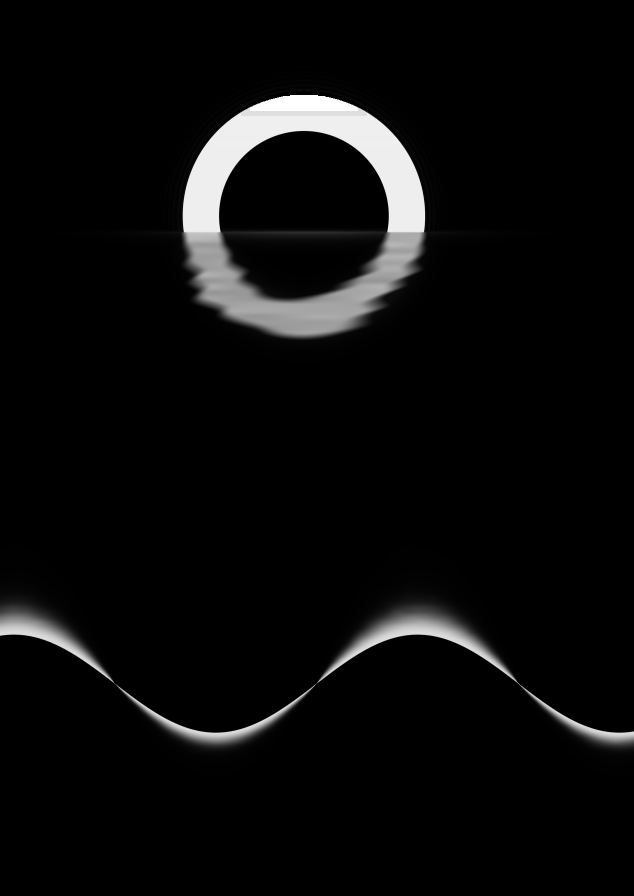
This background is drawn by a WebGL 2 fragment shader. Its source:

```glsl
#version 300 es
precision highp float;
// A pale ring half sunk in black water, above a glowing sine ribbon.
// The ring is a distance function; its sunken part is smeared by a few
// sideways samples. The ribbon is a sharp sine edge with a one-sided falloff.

uniform vec2 u_resolution;
out vec4 fragColor;

// All lengths are in canvas heights.
const float TAU = 6.2831853;
const vec2 RING_CENTER = vec2(0.3392, 0.7591);
const float RING_RADIUS = 0.1150;
const float RING_HALF_WIDTH = 0.0203;
const float RING_LIGHT = 0.935;
const float HALO_LIGHT = 0.055;
const float HALO_REACH = 0.010;
const float HALO_SPACING = 0.0052;

const float WATERLINE = 0.7409;
const float WATER_LIGHT = 0.64;
const float WATER_SMEAR = 0.010;
const float WATER_SOFTNESS = 0.0055;
const int SMEAR_STEPS = 10;

const float WAVE_BASE = 0.2370;
const float WAVE_AMPLITUDE = 0.0547;
const float WAVE_PERIOD = 0.4505;
const float WAVE_CREST_X = 0.4661;
const float WAVE_LIGHT = 0.86;
const float CREST_GLOW = 0.0240;
const float TROUGH_GLOW = 0.0118;

float hash(vec2 p) {
    return fract(sin(dot(p, vec2(127.1, 311.7))) * 43758.5453);
}

float noise(vec2 p) {
    vec2 i = floor(p);
    vec2 f = fract(p);
    f = f * f * (3.0 - 2.0 * f);
    float low = mix(hash(i), hash(i + vec2(1.0, 0.0)), f.x);
    float high = mix(hash(i + vec2(0.0, 1.0)), hash(i + vec2(1.0, 1.0)), f.x);
    return mix(low, high, f.y);
}

float ringDistance(vec2 p) {
    return abs(length(p - RING_CENTER) - RING_RADIUS) - RING_HALF_WIDTH;
}

// Dry part of the ring with faint concentric bands around it.
float ringLight(vec2 p, float pixel) {
    float d = ringDistance(p);
    float body = smoothstep(0.7 * pixel, -0.7 * pixel, d);
    float outside = step(RING_RADIUS, length(p - RING_CENTER));
    float bands = 0.6 + 0.4 * cos(TAU * d / HALO_SPACING);
    float halo = HALO_LIGHT * outside * bands * exp(-max(d, 0.0) / HALO_REACH);
    return max(body * RING_LIGHT, halo);
}

// Sideways drift of the sunken ring at a given depth.
float drift(float depth) {
    float bend = (depth - 0.0755) / 0.022;
    float ripple = 0.0035 * sin(depth * 300.0 + 1.0);
    float jitter = 0.007 * (noise(vec2(depth * 130.0, 3.0)) - 0.5);
    return -0.0125 * exp(-bend * bend)
         + (ripple + jitter) * smoothstep(0.0, 0.03, depth);
}

float sunkenLight(vec2 p) {
    float depth = WATERLINE - p.y;
    float spread = WATER_SMEAR * smoothstep(-0.01, 0.05, depth);
    float sum = 0.0;
    for (int i = 0; i < SMEAR_STEPS; i++) {
        float t = (float(i) + 0.5) / float(SMEAR_STEPS) * 2.0 - 1.0;
        float shift = drift(depth + 0.004 * t) + spread * t;
        float d = ringDistance(p - vec2(shift, 0.0));
        sum += smoothstep(WATER_SOFTNESS, -WATER_SOFTNESS, d);
    }
    float streak = noise(vec2(p.x * 14.0, p.y * 150.0)) - 0.5;
    float tone = WATER_LIGHT + 0.13 * streak + 0.10 * exp(-depth / 0.008);
    float haze = 0.045 * exp(-max(ringDistance(p), 0.0) / 0.009);
    return max(tone * sum / float(SMEAR_STEPS), haze);
}

// Thin light lying along the water, fading to both sides and downward.
float horizonLight(vec2 p) {
    float side = (p.x - RING_CENTER.x) / 0.135;
    float depth = WATERLINE - p.y;
    float fade = exp(-abs(depth) / (depth > 0.0 ? 0.006 : 0.0016));
    return 0.19 * fade * exp(-side * side);
}

// The light lies above crests and below troughs, pinched at the crossings.
float waveLight(vec2 p, float pixel) {
    float phase = TAU * (p.x - WAVE_CREST_X) / WAVE_PERIOD;
    float s = cos(phase);
    float slope = WAVE_AMPLITUDE * TAU / WAVE_PERIOD * sin(phase);
    float d = (p.y - WAVE_BASE - WAVE_AMPLITUDE * s) * sign(s);
    float glow = (s > 0.0 ? CREST_GLOW : TROUGH_GLOW) * pow(abs(s), 0.8);
    glow *= 0.96 + 0.08 * noise(p * vec2(70.0, 180.0));
    float r = max(d, 0.0) / max(glow, 0.4 * pixel);
    float edge = smoothstep(-0.7, 0.7, d / (pixel * sqrt(1.0 + slope * slope)));
    return edge * (WAVE_LIGHT * exp(-r * r) + 0.07 * r * exp(-1.2 * r));
}

void main() {
    vec2 p = gl_FragCoord.xy / u_resolution.y;
    float pixel = 1.0 / u_resolution.y;
    float dry = smoothstep(-pixel, pixel, p.y - WATERLINE);
    float light = mix(sunkenLight(p), ringLight(p, pixel), dry);
    light = max(light, horizonLight(p)) + waveLight(p, pixel);
    fragColor = vec4(vec3(min(light, 1.0)), 1.0);
}
```
